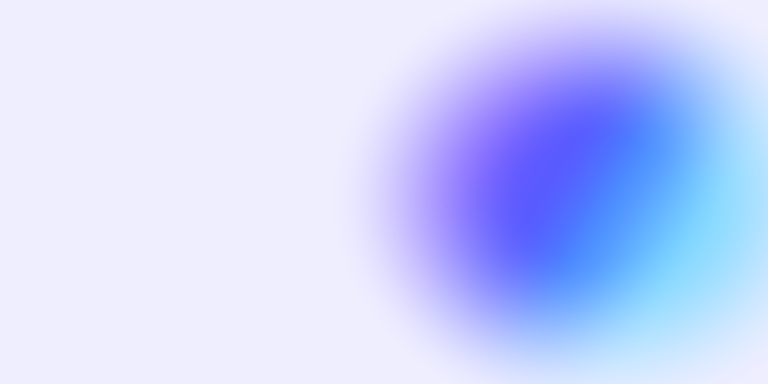
A WebGL 2 fragment shader for this background:

```glsl
#version 300 es
precision highp float;
// A soft blurred orb, violet to cyan, glowing on a pale lavender field.

uniform vec2 u_resolution;
out vec4 fragColor;

// Hue across the orb, running from its upper left to its lower right.
vec3 orbColor(float t) {
    vec3 violet = vec3(0.46, 0.33, 1.0);
    vec3 indigo = vec3(0.34, 0.36, 1.0);
    vec3 azure = vec3(0.28, 0.52, 1.0);
    vec3 cyan = vec3(0.47, 0.84, 1.0);
    vec3 color = mix(violet, indigo, smoothstep(-0.28, 0.02, t));
    color = mix(color, azure, smoothstep(-0.03, 0.17, t));
    return mix(color, cyan, smoothstep(0.08, 0.42, t));
}

// Opacity of the blurred ellipse: one half at its nominal outline.
float orbCoverage(vec2 p) {
    float d = length((p - vec2(1.555, 0.484)) / vec2(0.44, 0.372));
    return 1.0 - smoothstep(0.4, 1.6, d);
}

void main() {
    // Height is one unit; the layout spans two units across.
    vec2 p = gl_FragCoord.xy / u_resolution * vec2(2.0, 1.0);
    float t = dot(p - vec2(1.43, 0.49), vec2(0.86, -0.51));

    vec3 lavender = vec3(0.933, 0.933, 1.0);
    vec3 color = mix(lavender, orbColor(t), orbCoverage(p));
    fragColor = vec4(color, 1.0);
}
```
